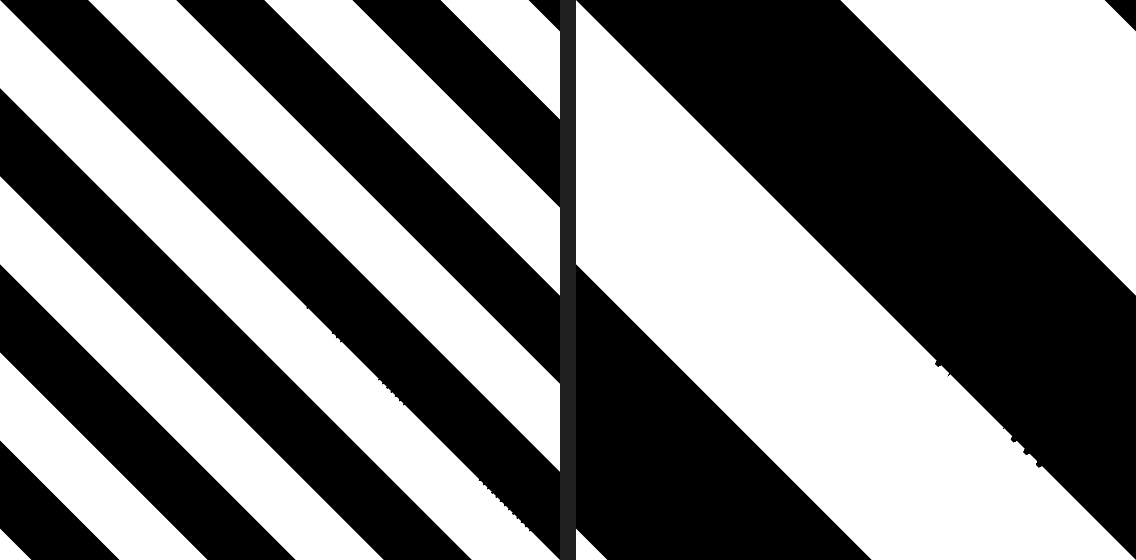
Left, the full canvas; right, a detail of the centre.
This pattern is drawn by a Shadertoy shader. Its source:

```glsl
// Bold black and white diagonal stripes with a few tiny nicks along the central edge.
#define PERIOD 0.3146        // horizontal repeat, in canvas widths
#define INK vec3(0.0)
#define PAPER vec3(1.0)
#define NICK_DEPTH 0.003
#define NICK_PITCH 0.0075
#define NICK_PATCHES 4

// Worn patches whose distance from the centre and length double each time
float nickMask(float x) {
    float mask = 0.0;
    float reach = 0.05;
    for (int i = 0; i < NICK_PATCHES; i++) {
        mask = max(mask, step(abs(x - 0.5 - reach), 0.12 * reach));
        reach *= 2.0;
    }
    return mask;
}

// Signed distance to the nearest stripe edge, negative inside the ink
float stripeDistance(float across) {
    float fromCentre = abs(fract(across / PERIOD + 0.25) - 0.5);
    return (fromCentre - 0.25) * PERIOD * inversesqrt(2.0);
}

void mainImage(out vec4 fragColor, in vec2 fragCoord) {
    vec2 uv = fragCoord / iResolution.xy;
    float across = uv.x + uv.y - 1.0;
    float along = 0.5 * (uv.x - uv.y + 1.0);

    // Small teeth only on the edge through the middle
    float tooth = smoothstep(0.3, 0.8, sin(6.28318 * along / NICK_PITCH));
    float onCentralEdge = step(abs(across), 0.25 * PERIOD);
    across += NICK_DEPTH * tooth * nickMask(along) * onCentralEdge;

    // Antialiased blend about one pixel wide
    float pixel = 1.0 / min(iResolution.x, iResolution.y);
    float paper = smoothstep(-0.6 * pixel, 0.6 * pixel, stripeDistance(across));
    fragColor = vec4(mix(INK, PAPER, paper), 1.0);
}
```
